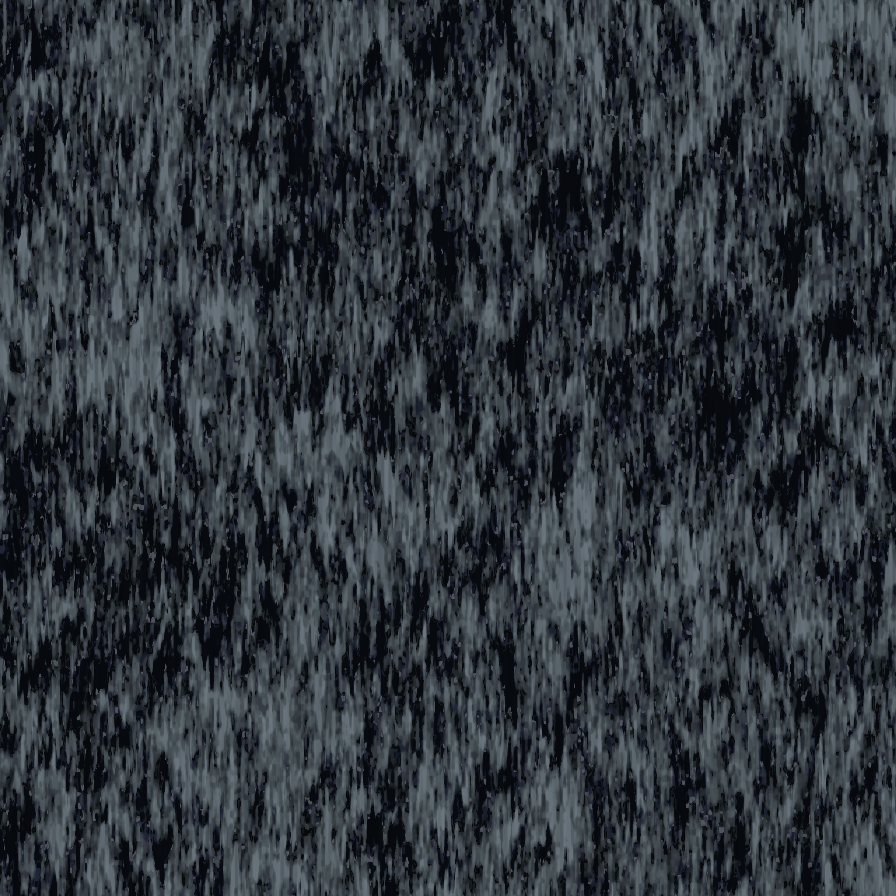
Write a WebGL 1 fragment shader that draws this texture.

```glsl
precision highp float;
uniform vec2 u_resolution;

vec3 hash3(vec2 cell) {
  vec3 s = vec3(dot(cell, vec2(127.1, 311.7)),
                dot(cell, vec2(269.5, 183.3)),
                dot(cell, vec2(419.2, 371.9)));
  return fract(sin(s) * 43758.545);
}

// Cellular noise: random shades blended between jittered cell centres.
float cells(vec2 p, float sharpness) {
  vec2 base = floor(p);
  vec2 local = p - base;
  float shade = 0.0;
  float total = 0.0;
  for (int y = -1; y <= 1; y++) {
    for (int x = -1; x <= 1; x++) {
      vec2 offset = vec2(float(x), float(y));
      vec3 rnd = hash3(base + offset);
      vec2 d = offset + 0.25 + 0.5 * rnd.xy - local;
      float weight = pow(max(1.0 - dot(d, d) / 1.5, 0.0001), sharpness);
      shade += weight * rnd.z;
      total += weight;
    }
  }
  return shade / total;
}

// Centred noise, for summing layers.
float layer(vec2 p, float sharpness) {
  return cells(p, sharpness) - 0.5;
}

vec3 furColor(float t, float blueness) {
  vec3 ink = vec3(0.025, 0.035, 0.055);
  vec3 shadow = mix(vec3(0.12, 0.15, 0.16), vec3(0.11, 0.13, 0.19), blueness);
  vec3 slate = vec3(0.20, 0.22, 0.25);
  vec3 steel = vec3(0.27, 0.31, 0.33);
  vec3 pale = vec3(0.37, 0.41, 0.44);
  vec3 color = mix(ink, shadow, smoothstep(0.08, 0.24, t));
  color = mix(color, slate, smoothstep(0.28, 0.50, t));
  color = mix(color, steel, smoothstep(0.52, 0.74, t));
  return mix(color, pale, smoothstep(0.78, 1.0, t));
}

void main() {
  vec2 uv = gl_FragCoord.xy / u_resolution;

  // Fine straight columns slide up and down, so tufts end in ragged tips.
  float comb = layer(uv * vec2(256.0, 22.0), 8.0);
  vec2 combed = uv + vec2(0.0, 0.045 * comb);

  // Clumps run diagonally; locks lean a little, differently across the coat.
  vec2 slanted = combed + vec2(0.0, 0.8 * combed.x * (1.0 - combed.x));
  vec2 leaning = combed;
  leaning.x += 0.012 * sin(9.0 * uv.y + 5.0 * uv.x) + 0.006 * sin(23.0 * uv.x - 14.0 * uv.y);

  // Patches, clumps, locks, tufts, single hairs and grain.
  float tone = 0.20 * layer(combed * vec2(5.0, 5.0) + 3.7, 4.0)
             + 0.33 * layer(slanted * vec2(15.0, 17.0) + 9.1, 4.0)
             + 0.40 * layer(leaning * vec2(42.0, 24.0) + 21.3, 5.0)
             + 0.56 * layer(leaning * vec2(95.0, 36.0) + 40.6, 7.0)
             + 0.50 * layer(uv * vec2(256.0, 48.0) + 65.2, 7.0)
             + 0.24 * layer(uv * vec2(250.0, 150.0) + 83.9, 7.0);
  float t = smoothstep(-0.45, 0.44, tone);

  // Bluish tint varies within the shadows.
  float blueness = smoothstep(0.40, 0.60, cells(uv * vec2(90.0, 45.0) + 13.0, 5.0));
  vec3 color = furColor(t, blueness);

  // Thin vertical sheen on the hairs.
  color *= 1.0 + 0.28 * layer(uv * vec2(256.0, 18.0) + 31.0, 8.0);

  // Broken dark rims and small dull glints along the tuft edges.
  float grain = cells(uv * vec2(240.0, 150.0) + 5.4, 9.0);
  float rim = smoothstep(0.18, 0.26, t) * (1.0 - smoothstep(0.36, 0.48, t));
  color *= 1.0 - 0.75 * rim * smoothstep(0.45, 0.25, grain);
  float edge = smoothstep(0.04, 0.12, t) * (1.0 - smoothstep(0.28, 0.42, t));
  color = mix(color, vec3(0.40, 0.41, 0.45), 0.7 * edge * smoothstep(0.82, 0.92, grain));

  gl_FragColor = vec4(color, 1.0);
}
```
